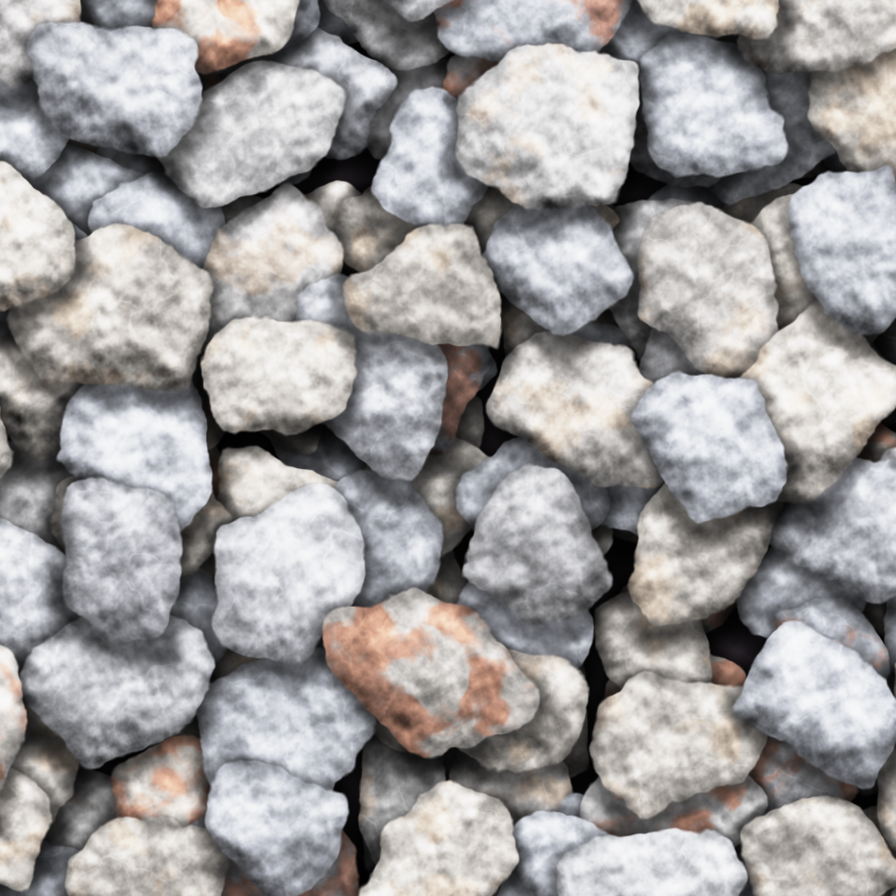
A WebGL 1 fragment shader for this texture:

```glsl
precision highp float;
uniform vec2 u_resolution;

const float MAIN_SCALE = 6.1;      // top stones per canvas height
const float LOWER_SCALE_STEP = 0.7;
const float JITTER = 0.56;
const float RADIUS_MIN = 0.46;
const float RADIUS_MAX = 0.64;
const float CORNER_SHARPNESS = 26.0;
const float RIDGE_SHARPNESS = 24.0;
const float EDGE_SOFTNESS = 0.012;
const float SHADOW_REACH = 0.17;
const float SHADOW_DEPTH = 0.36;
const float GRAIN_SCALE = 42.0;
const float GRAIN_RELIEF = 0.75;
const float RUST_SHARE = 0.13;
const vec3 LIGHT = vec3(0.12, 0.50, 0.86);
const vec3 GAP_COLOR = vec3(0.15, 0.13, 0.15);
const vec3 COOL_GREY = vec3(0.92, 0.94, 0.99);
const vec3 WARM_GREY = vec3(1.02, 0.99, 0.955);
const vec3 RUST = vec3(0.86, 0.57, 0.46);
const vec3 OCHRE = vec3(1.0, 0.87, 0.75);

vec3 hash3(vec2 p) {
  vec3 q = fract(p.xyx * vec3(0.1031, 0.1030, 0.0973));
  q += dot(q, q.yxz + 33.33);
  return fract((q.xxy + q.yzz) * q.zyx);
}

float noise(vec2 p) {
  vec2 i = floor(p), f = fract(p);
  f = f * f * (3.0 - 2.0 * f);
  float low = mix(hash3(i).x, hash3(i + vec2(1.0, 0.0)).x, f.x);
  float high = mix(hash3(i + vec2(0.0, 1.0)).x, hash3(i + 1.0).x, f.x);
  return mix(low, high, f.y);
}

float fbm(vec2 p) {
  float sum = 0.0, amp = 0.5;
  for (int i = 0; i < 4; i++) {
    sum += amp * noise(p);
    p = mat2(1.6, 1.2, -1.2, 1.6) * p + 17.3;
    amp *= 0.5;
  }
  return sum / 0.9375;
}

// Faceted block: xyz is the blended facet normal, w the outline distance.
vec4 block(vec2 q, vec2 seed, float radius) {
  vec3 r = hash3(seed + 3.7);
  vec2 tilt = (r.xy - 0.5) * 0.8;
  float top = radius * mix(0.2, 0.55, r.z) - dot(q, tilt);
  vec3 normal = normalize(vec3(tilt, 1.0)) * exp(-RIDGE_SHARPNESS * top);
  float outline = 0.0;
  float stretchAxis = 6.2832 * r.z;
  for (int i = 0; i < 7; i++) {
    vec3 f = hash3(seed + 5.3 * float(i) + 11.0);
    float angle = 6.2832 * (float(i) + 0.8 * f.x) / 7.0;
    vec2 dir = vec2(cos(angle), sin(angle));
    float reach = radius * mix(0.8, 1.1, f.y);
    reach *= 1.0 + 0.19 * cos(2.0 * angle - stretchAxis);
    float gap = reach - dot(q, dir);
    float slope = mix(0.45, 1.9, f.z);
    outline += exp(-CORNER_SHARPNESS * gap);
    normal += normalize(vec3(dir * slope, 1.0)) * exp(-RIDGE_SHARPNESS * gap * slope);
  }
  return vec4(normalize(normal), log(outline) / CORNER_SHARPNESS);
}

vec3 stoneColor(vec2 q, vec2 seed, vec3 normal, float grain, float relief) {
  vec3 r = hash3(seed + 91.0);
  vec2 local = q + r.xy * 50.0;
  float patches = fbm(local * 4.0);
  float vein = 1.0 - smoothstep(0.0, 0.035, abs(fbm(local * 2.6 + 9.0) - 0.5));
  vec3 tint = mix(COOL_GREY, WARM_GREY, smoothstep(0.2, 0.7, r.x));
  tint = mix(tint, OCHRE, 0.55 * smoothstep(0.54, 0.72, patches) * step(0.45, r.x));
  float rust = step(1.0 - RUST_SHARE, r.y) * smoothstep(0.42, 0.62, patches + 0.25 * (grain - 0.5));
  tint = mix(tint, RUST, 0.75 * rust);
  float albedo = mix(0.84, 1.12, r.z) + 0.42 * (patches - 0.5) + 0.5 * (grain - 0.5);
  albedo += 0.07 * vein;
  float diffuse = max(dot(normal, LIGHT), 0.0);
  return tint * albedo * (0.36 + 0.76 * diffuse + GRAIN_RELIEF * relief);
}

void main() {
  vec2 p = gl_FragCoord.xy / u_resolution.y;
  float grain = fbm(p * GRAIN_SCALE);
  float relief = grain - fbm(p * GRAIN_SCALE + vec2(0.1, 0.4));
  vec2 warp = vec2(fbm(p * 24.0), fbm(p * 24.0 + 40.0)) - 0.5;
  vec3 color = GAP_COLOR * (0.8 + 0.4 * grain);

  // Three layers, each painted in nine interleaved sets of cells.
  for (int layer = 0; layer < 3; layer++) {
    float level = float(layer);
    float scale = MAIN_SCALE + LOWER_SCALE_STEP * (2.0 - level);
    vec2 g = p * scale + level * vec2(13.37, 7.61) + 20.0 + 0.14 * warp;
    vec2 base = floor(g) - 1.0;
    float soft = max(EDGE_SOFTNESS, scale / u_resolution.y);
    for (int k = 0; k < 9; k++) {
      float order = floor(mod(float(k) * 4.0 + 0.5, 9.0));
      float row = floor((order + 0.5) / 3.0);
      vec2 cell = base + floor(mod(vec2(order - 3.0 * row, row) - base + 0.5, 3.0));
      vec2 seed = cell + level * 57.0;
      vec3 r = hash3(seed);
      vec2 q = g - cell - 0.5 - JITTER * (r.xy - 0.5);
      if (dot(q, q) < 1.44) {
        float radius = mix(RADIUS_MIN, RADIUS_MAX, r.z);
        vec4 stone = block(q, seed, radius);
        float shade = smoothstep(-0.03, SHADOW_REACH, stone.w + 0.07 * q.y / radius);
        color *= mix(SHADOW_DEPTH, 1.0, shade);
        if (stone.w < soft) {
          vec3 face = stoneColor(q, seed, stone.xyz, grain, relief);
          face *= 0.88 + 0.06 * level;
          face *= mix(0.8, 1.0, smoothstep(0.0, 0.09, -stone.w));
          color = mix(color, face, 1.0 - smoothstep(-soft, soft, stone.w));
        }
      }
    }
  }

  // Soft highlight shoulder.
  color = max(color, vec3(0.0));
  color /= pow(1.0 + pow(color, vec3(7.0)), vec3(1.0 / 7.0));
  gl_FragColor = vec4(color * 0.98, 1.0);
}
```
